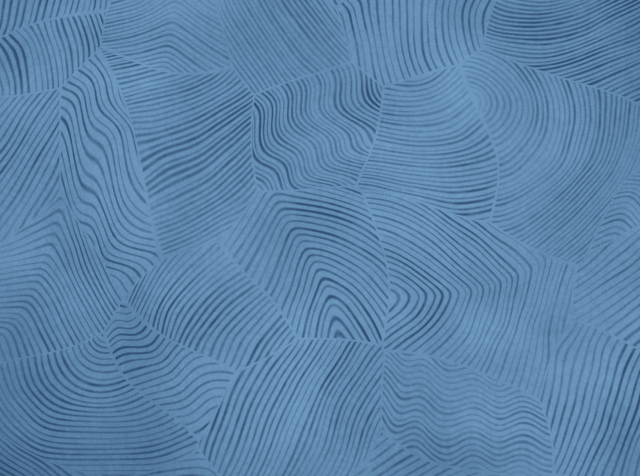
This texture is drawn by a WebGL 2 fragment shader. Its source:

```glsl
#version 300 es
precision highp float;
// Hand-drawn contour lines on blue paper: warped, weighted Voronoi patches
// are each filled with fine arcs, waves or chevrons of their own direction,
// then shaded with uneven light, smudged graphite and paper grain.

uniform vec2 u_resolution;
out vec4 fragColor;

const vec3 INK = vec3(0.195, 0.32, 0.46);
const vec3 PAPER = vec3(0.435, 0.605, 0.755);
const float PATCHES = 3.6;        // patches per canvas height
const float SIZE_VARIETY = 0.42;  // spread of patch sizes
const float SPACING = 0.0128;     // mean distance between lines
const float HALF_WIDTH = 0.0020;  // half the width of a line
const float SOFTNESS = 0.0025;    // blur of the line edges
const float INK_DEPTH = 0.52;     // darkness of the lines
const float WARP = 0.11;          // broad bending of everything
const float WOBBLE = 0.012;       // small unevenness of line distances
const float WAVE = 0.010;         // ripple height in wavy patches
const float FOLD_RADIUS = 0.012;  // roundness of chevron tips
const float BRIGHTNESS = 0.90;
const float VIGNETTE = 0.42;
const float SMUDGE = 0.46;
const float GRAIN = 0.20;

float hash(vec2 p) {
    return fract(sin(dot(p, vec2(127.1, 311.7))) * 43758.5);
}

vec2 hash2(vec2 p) {
    return vec2(hash(p), hash(p + 37.3));
}

float noise(vec2 p) {
    vec2 i = floor(p), f = fract(p);
    f = f * f * (3.0 - 2.0 * f);
    return mix(mix(hash(i), hash(i + vec2(1, 0)), f.x),
               mix(hash(i + vec2(0, 1)), hash(i + vec2(1, 1)), f.x), f.y);
}

vec2 rotate(vec2 p, float a) {
    float c = cos(a), s = sin(a);
    return vec2(c * p.x - s * p.y, s * p.x + c * p.y);
}

// Nearest patch: its grid id, its centre and the gap to the next patch.
void findPatch(vec2 p, out vec2 id, out vec2 centre, out float gap) {
    vec2 cell = floor(p);
    float nearest = 9.0, second = 9.0;
    for (int y = -2; y <= 2; y++) {
        for (int x = -2; x <= 2; x++) {
            vec2 c = cell + vec2(x, y);
            vec2 seed = c + 0.05 + 0.9 * hash2(c);
            float d = length(p - seed) - SIZE_VARIETY * hash(c + 71.9);
            if (d < nearest) {
                second = nearest;
                nearest = d;
                id = c;
                centre = seed;
            } else {
                second = min(second, d);
            }
        }
    }
    gap = second - nearest;
}

// Distance field whose level sets are the lines of one patch.
float lineField(vec2 q, vec2 id) {
    float folded = step(0.68, hash(id + 5.1));
    float wavy = step(0.6, hash(id + 9.7));
    q = rotate(q, (hash(id + 13.3) - 0.5) * 2.7);
    q.x = mix(q.x, sqrt(q.x * q.x + FOLD_RADIUS * FOLD_RADIUS), folded);
    q = rotate(q, folded * mix(0.4, 0.85, hash(id + 17.9)));
    q.y += wavy * WAVE * sin(q.x * 48.0 + 6.0 * noise(q * 5.0 + id));
    float radius = mix(0.2, 0.9, hash(id + 21.7));
    float side = hash(id + 25.3) < 0.5 ? -1.0 : 1.0;
    return length(q + vec2(0.0, side * radius)) + WOBBLE * noise(q * 14.0 + id);
}

// Ink coverage with width and pressure varying from line to line.
float drawLines(float field, vec2 id, vec2 p) {
    float spacing = SPACING * mix(0.75, 1.25, hash(id + 29.1));
    float t = field / spacing;
    float line = hash(vec2(floor(t), id.x + 7.0 * id.y));
    float d = abs(fract(t) - 0.5 + 0.2 * (line - 0.5)) * spacing;
    float width = HALF_WIDTH * mix(0.7, 1.3, line);
    float soft = max(SOFTNESS, 0.8 / u_resolution.y);
    float pressure = mix(0.65, 1.15, line) * mix(0.4, 1.5, noise(p * 9.0 + 4.0));
    pressure *= mix(0.75, 1.25, noise(p * 45.0 + line * 20.0));
    return pressure * (1.0 - smoothstep(width - soft, width + soft, d));
}

void main() {
    vec2 p = gl_FragCoord.xy / u_resolution.y;
    vec2 uv = gl_FragCoord.xy / u_resolution;

    // Bent space gives curved patch borders and uneven lines
    vec2 bend = vec2(noise(p * 3.6 + 3.7), noise(p * 3.6 + 51.2)) - 0.5;
    vec2 w = p + WARP * bend;

    vec2 id, centre;
    float gap;
    findPatch(w * PATCHES + 11.0, id, centre, gap);
    vec2 local = w - (centre - 11.0) / PATCHES;
    float ink = drawLines(lineField(local, id), id, p);
    ink *= smoothstep(0.0, 0.028, gap) * mix(0.7, 1.15, hash(id + 33.7));

    // Light falling off to the corners, smudged graphite and grain
    vec2 away = uv - vec2(0.55, 0.62);
    float tone = BRIGHTNESS - VIGNETTE * dot(away, away);
    tone += SMUDGE * (0.55 * noise(p * 3.5 + 8.0) + 0.45 * noise(w * 10.0) - 0.5);
    tone += GRAIN * (0.6 * noise(p * 260.0) + 0.4 * noise(p * 120.0 + 9.0) - 0.5);
    tone -= INK_DEPTH * ink;

    fragColor = vec4(mix(INK, PAPER, clamp(tone, 0.0, 1.05)), 1.0);
}
```
